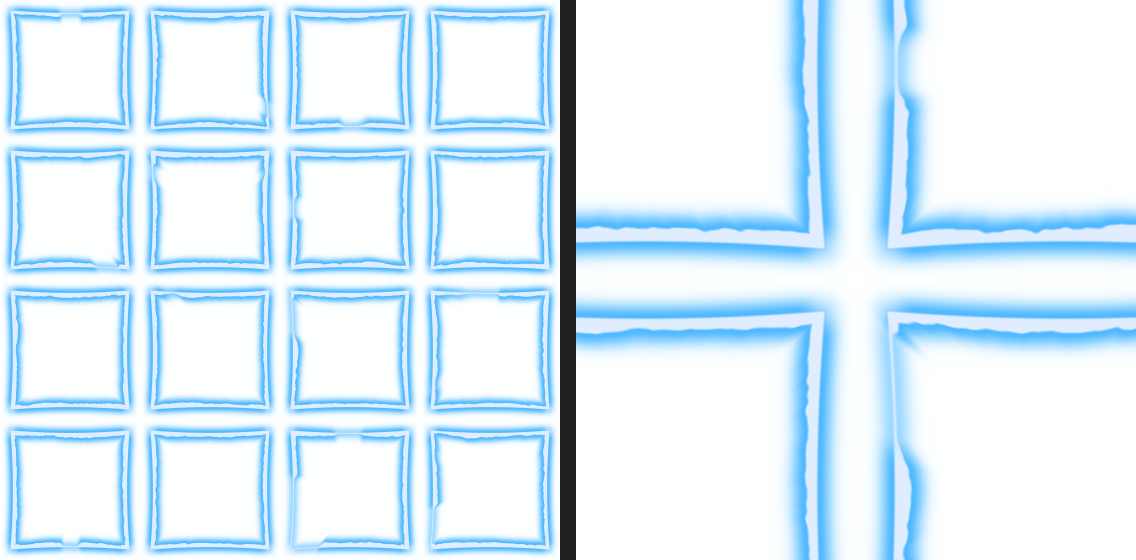
Left: the whole. Right: its middle third, enlarged.
A WebGL 1 fragment shader for this pattern:

```glsl
precision highp float;
// A 4 by 4 grid of pale icy frames with a blue glow on a white ground.
// Each frame has bowed outer sides and a ragged inner edge cut by noise,
// and the glow falls off with distance from both edges of the band.

uniform vec2 u_resolution;

#define GRID 4.0
#define HALF_SIZE 0.426
#define BOW 0.018
#define BAND_WIDTH 0.020
#define WIDTH_DRIFT 0.020
#define RAGGED 0.020
#define WORN_WIDTH 0.007
#define GLOW_REACH 0.035
#define GLOW_PEAK 0.78
#define PAPER vec3(0.995, 1.0, 1.0)
#define ICE vec3(0.88, 0.93, 1.0)
#define BLUE vec3(0.10, 0.64, 1.0)

float hash(vec2 p) {
  return fract(sin(dot(p, vec2(127.1, 311.7))) * 43758.5453);
}

float noise(vec2 p) {
  vec2 i = floor(p);
  vec2 f = fract(p);
  f = f * f * (3.0 - 2.0 * f);
  return mix(mix(hash(i), hash(i + vec2(1.0, 0.0)), f.x),
             mix(hash(i + vec2(0.0, 1.0)), hash(i + vec2(1.0, 1.0)), f.x), f.y);
}

// Offset from the bowed sides, positive beyond them
vec2 sideOffset(vec2 p) {
  vec2 along = min(abs(p.yx) / HALF_SIZE, 1.0);
  return abs(p) - HALF_SIZE + BOW * (1.0 - along * along);
}

void main() {
  vec2 uv = gl_FragCoord.xy / u_resolution * GRID;
  vec2 cell = floor(uv);
  vec2 p = fract(uv) - 0.5;
  float soft = max(0.7 * GRID / min(u_resolution.x, u_resolution.y), 0.004);

  // Project onto the frame so that the noise only varies along its sides
  vec2 edge = p * HALF_SIZE / max(max(abs(p.x), abs(p.y)), 0.01);
  vec2 seed = cell * 17.0 + 5.0;

  vec2 offset = sideOffset(p);
  float nearest = max(offset.x, offset.y);
  float outside = length(max(offset, 0.0)) + min(nearest, 0.0);

  // Band width: slow drift, small bumps and a few worn stretches
  float drift = noise(edge * 6.0 + seed);
  float bumps = 0.65 * noise(edge * 24.0 + seed * 3.0)
              + 0.35 * noise(edge * 52.0 + seed * 5.0) - 0.5;
  float intact = smoothstep(0.17, 0.27, noise(edge * 3.5 + seed * 7.0));
  float fade = exp(-max(-nearest - BAND_WIDTH, 0.0) / 0.035);
  float width = BAND_WIDTH + WIDTH_DRIFT * drift + RAGGED * bumps * fade;
  width = max(mix(WORN_WIDTH, width, intact), 0.004);

  // Distance beyond the band, on its outer or its inner side
  float d = max(outside, -nearest - width);
  float band = 1.0 - smoothstep(-soft, soft, d);

  // The glow weakens on worn stretches and off the outer corner tips
  float reach = max(d, 0.0) / GLOW_REACH;
  float glow = GLOW_PEAK * exp(-reach * reach) * mix(0.55, 1.0, intact);
  float tip = smoothstep(HALF_SIZE - 0.07, HALF_SIZE + 0.01, min(abs(p.x), abs(p.y)));
  glow *= 1.0 - 0.6 * tip * smoothstep(-0.01, 0.01, outside);

  vec3 color = mix(PAPER, BLUE, glow);
  color = mix(color, ICE, band * mix(0.85, 1.0, intact));
  gl_FragColor = vec4(color, 1.0);
}
```
